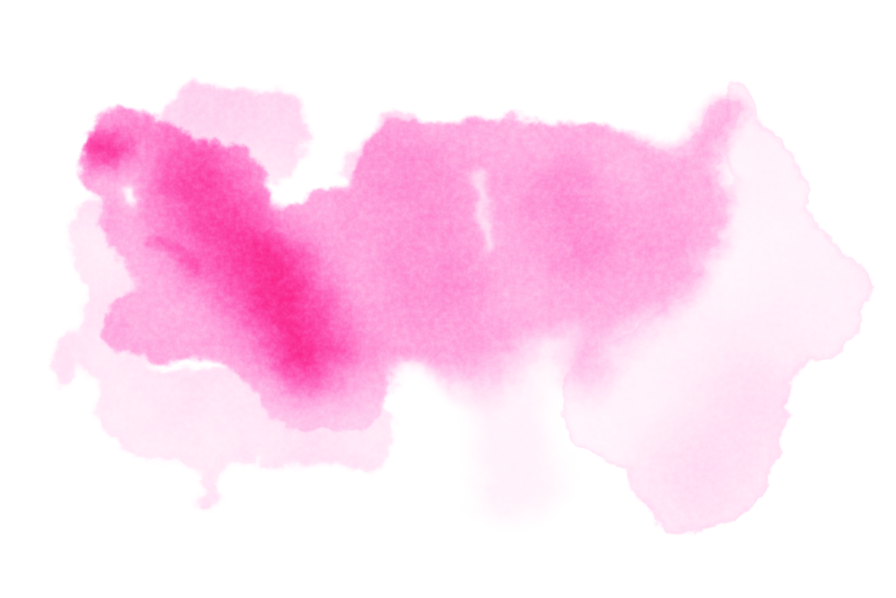
A Shadertoy shader for this background:

```glsl
// Pink watercolour wash with ragged edges, pale blooms and grainy pigment on white paper.

const vec3 PIGMENT_ABSORPTION = vec3(0.012, 1.0, 0.33);

vec2 hashGradient(vec2 cell) {
    vec3 h = fract(cell.xyx * vec3(0.1031, 0.1030, 0.0973));
    h += dot(h, h.yzx + 33.33);
    float angle = 6.2832 * fract((h.x + h.y) * h.z);
    return vec2(cos(angle), sin(angle));
}

float gradientNoise(vec2 p) {
    vec2 i = floor(p), f = fract(p);
    vec2 u = f * f * f * (f * (f * 6.0 - 15.0) + 10.0);
    vec2 e = vec2(1.0, 0.0);
    float a = dot(hashGradient(i), f);
    float b = dot(hashGradient(i + e.xy), f - e.xy);
    float c = dot(hashGradient(i + e.yx), f - e.yx);
    float d = dot(hashGradient(i + e.xx), f - e.xx);
    return mix(mix(a, b, u.x), mix(c, d, u.x), u.y);
}

float fbm(vec2 p) {
    float sum = 0.0, amplitude = 0.6;
    for (int i = 0; i < 5; i++) {
        sum += amplitude * gradientNoise(p);
        p = mat2(1.6, 1.2, -1.2, 1.6) * p + 7.3;
        amplitude *= 0.5;
    }
    return sum;
}

float capsule(vec2 p, vec2 a, vec2 b, float radius) {
    vec2 pa = p - a, ba = b - a;
    return length(pa - ba * clamp(dot(pa, ba) / dot(ba, ba), 0.0, 1.0)) - radius;
}

float join(float a, float b) {
    float h = max(0.035 - abs(a - b), 0.0) / 0.035;
    return min(a, b) - h * h * 0.00875;
}

// Soft spot of pigment along a segment
float stain(vec2 p, vec2 a, vec2 b, float width) {
    float d = capsule(p, a, b, 0.0) / width;
    return exp(-d * d);
}

float coverage(float d, float softness) {
    return 1.0 - smoothstep(-softness, softness, d);
}

// Pigment collected just inside a drying edge
float rim(float d, float width) {
    return coverage(d, 0.003) * exp(-abs(d) / width);
}

float bodyShape(vec2 p) {
    float d = capsule(p, vec2(0.21, 0.73), vec2(0.37, 0.67), 0.078);
    d = join(d, capsule(p, vec2(0.29, 0.64), vec2(0.51, 0.41), 0.120));
    d = join(d, capsule(p, vec2(0.54, 0.57), vec2(0.78, 0.47), 0.110));
    d = join(d, capsule(p, vec2(0.69, 0.71), vec2(0.70, 0.51), 0.095));
    d = join(d, capsule(p, vec2(0.78, 0.69), vec2(1.09, 0.65), 0.116));
    d = join(d, capsule(p, vec2(0.82, 0.53), vec2(1.04, 0.57), 0.115));
    d = join(d, capsule(p, vec2(1.21, 0.81), vec2(1.14, 0.63), 0.027));
    d = join(d, capsule(p, vec2(0.98, 0.385), vec2(1.00, 0.45), 0.026));
    d = join(d, capsule(p, vec2(0.22, 0.46), vec2(0.31, 0.45), 0.046));
    return join(d, capsule(p, vec2(0.50, 0.34), vec2(0.60, 0.34), 0.055));
}

float leftWashShape(vec2 p) {
    float d = capsule(p, vec2(0.33, 0.785), vec2(0.45, 0.775), 0.065);
    d = join(d, capsule(p, vec2(0.61, 0.72), vec2(0.67, 0.785), 0.035));
    d = join(d, capsule(p, vec2(0.18, 0.61), vec2(0.19, 0.41), 0.055));
    d = join(d, capsule(p, vec2(0.24, 0.32), vec2(0.39, 0.30), 0.075));
    d = join(d, capsule(p, vec2(0.45, 0.28), vec2(0.60, 0.28), 0.062));
    d = join(d, capsule(p, vec2(0.35, 0.25), vec2(0.35, 0.15), 0.012));
    return join(d, capsule(p, vec2(0.107, 0.36), vec2(0.11, 0.43), 0.016));
}

float rightWashShape(vec2 p) {
    float d = capsule(p, vec2(1.17, 0.57), vec2(1.34, 0.51), 0.110);
    d = join(d, capsule(p, vec2(1.38, 0.43), vec2(1.42, 0.50), 0.030));
    d = join(d, capsule(p, vec2(1.28, 0.72), vec2(1.32, 0.57), 0.056));
    d = join(d, capsule(p, vec2(1.23, 0.84), vec2(1.25, 0.73), 0.026));
    d = join(d, capsule(p, vec2(1.055, 0.32), vec2(1.23, 0.42), 0.110));
    return join(d, capsule(p, vec2(1.165, 0.235), vec2(1.19, 0.34), 0.116));
}

void mainImage(out vec4 fragColor, in vec2 fragCoord) {
    vec2 p = fragCoord / iResolution.y;
    vec2 wander = vec2(fbm(p * 7.0), fbm(p * 7.0 + 31.7));
    vec2 fray = vec2(fbm(p * 28.0 + 5.1), fbm(p * 28.0 + 18.4));
    vec2 q = p + 0.045 * wander + 0.018 * fray;
    float body = bodyShape(q), left = leftWashShape(q), right = rightWashShape(q);

    // Pale washes
    float clouds = fbm(p * 5.0 + 12.0);
    float leftTone = max(0.10 + 0.10 * clouds, 0.03) + 0.07 * smoothstep(0.70, 0.78, p.y);
    float rightTone = 0.05 + 0.04 * clouds + 0.09 * stain(p, vec2(1.18, 0.20), vec2(1.26, 0.32), 0.10);
    float density = leftTone * coverage(left, 0.010) + 0.04 * rim(left, 0.006);
    density = max(density, rightTone * coverage(right, 0.006) + 0.09 * rim(right, 0.005));
    density = max(density, 0.05 * coverage(capsule(q, vec2(0.85, 0.34), vec2(0.86, 0.19), 0.06), 0.035));

    // Saturated body with broad and concentrated pigment
    float tone = 0.37 + 0.16 * fbm(p * 6.0 + 3.0);
    tone += 0.85 * stain(q, vec2(0.33, 0.69), vec2(0.51, 0.42), 0.080);
    tone += 0.40 * stain(q, vec2(0.44, 0.58), vec2(0.51, 0.41), 0.038);
    tone += 0.95 * stain(q, vec2(0.16, 0.76), vec2(0.18, 0.75), 0.027);
    tone += 0.20 * stain(q, vec2(0.23, 0.78), vec2(0.33, 0.75), 0.045);
    tone += 0.16 * stain(q, vec2(0.67, 0.72), vec2(0.72, 0.52), 0.090);
    tone += 0.18 * stain(q, vec2(0.93, 0.67), vec2(0.98, 0.61), 0.070);
    tone += 0.35 * stain(q, vec2(0.26, 0.59), vec2(0.33, 0.55), 0.015);
    tone *= 1.0 - 0.45 * (1.0 - smoothstep(0.28, 0.42, p.y));
    tone *= 1.0 - 0.60 * stain(q, vec2(0.79, 0.70), vec2(0.815, 0.60), 0.014);
    tone *= 1.0 - 0.90 * stain(q, vec2(0.20, 0.67), vec2(0.205, 0.655), 0.015);
    float fade = smoothstep(0.64, 0.78, p.x) * (1.0 - smoothstep(0.40, 0.56, p.y));
    float softness = mix(0.008, 0.055, fade) + 0.018 * smoothstep(1.0, 1.15, p.x);
    float bodyMask = coverage(body, softness);
    density = mix(density, max(tone, 0.04), bodyMask) + 0.06 * rim(body, 0.006) * (1.0 - fade);

    // Paper grain carried by the pigment
    float grain = gradientNoise(p * 95.0) + 0.7 * gradientNoise(p * 190.0);
    density *= 1.0 + 0.20 * grain + 0.18 * fbm(p * 30.0);
    fragColor = vec4(exp(-PIGMENT_ABSORPTION * max(density, 0.0)), 1.0);
}
```
